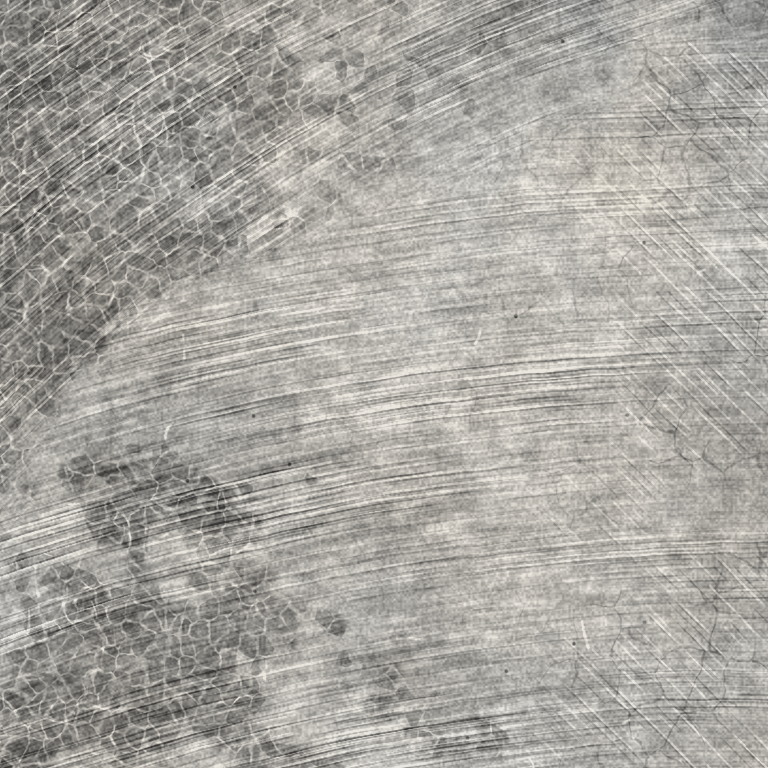
This texture is drawn by a WebGL 2 fragment shader. Its source:

```glsl
#version 300 es
precision highp float;
// Worn grey plaster: two curved sweeps of hairline scratches, chipped dark patches and thin cracks.
uniform vec2 u_resolution;
out vec4 fragColor;

float hash(vec2 p) {
    vec3 h = fract(vec3(p.xyx) * 0.1031);
    h += dot(h, h.yzx + 33.33);
    return fract((h.x + h.y) * h.z);
}

vec2 hash2(vec2 p) {
    return vec2(hash(p), hash(p + 57.3));
}

float noise(vec2 p) {
    vec2 i = floor(p), f = fract(p);
    f = f * f * (3.0 - 2.0 * f);
    return mix(mix(hash(i), hash(i + vec2(1, 0)), f.x),
               mix(hash(i + vec2(0, 1)), hash(i + vec2(1, 1)), f.x), f.y);
}

float fbm(vec2 p) {
    float sum = 0.0, amp = 0.53;
    for (int i = 0; i < 4; i++) {
        sum += amp * noise(p);
        p = mat2(1.6, 1.2, -1.2, 1.6) * p + 7.1;
        amp *= 0.5;
    }
    return sum;
}

// One row of noise, shifted at random so that line ends do not align
float rowNoise(float x, float row, float rows) {
    return noise(vec2(x + 50.0 * hash(vec2(row, rows)), row));
}

// Soft close streaks running along q.x
float streak(vec2 q, float rows, float freq) {
    float y = q.y * rows, row = floor(y);
    return mix(rowNoise(q.x * freq, row, rows), rowNoise(q.x * freq, row + 1.0, rows),
               smoothstep(0.0, 1.0, y - row)) - 0.5;
}

// Crisp hairlines, one per row and broken along q.x: x is the pale rim, y the dark groove
vec2 hairline(vec2 q, float rows, float freq) {
    float row = floor(q.y * rows);
    float d = (fract(q.y * rows) - mix(0.25, 0.75, hash(vec2(row, 3.7)))) / rows;
    float rim = smoothstep(0.45, 0.75, rowNoise(q.x * freq, row, rows));
    float groove = smoothstep(0.50, 0.75, rowNoise(q.x * freq + 0.4, row + 0.5, rows));
    return vec2(rim * (1.0 - smoothstep(0.0006, 0.0022, abs(d - 0.0018))),
                groove * (1.0 - smoothstep(0.0004, 0.0018, abs(d + 0.0008))));
}

// Cells: x is the gap between the two nearest centres (zero on a crack), y a random value per cell
vec2 cells(vec2 p) {
    vec2 base = floor(p);
    float near = 9.0, next = 9.0, id = 0.0;
    for (int y = -1; y <= 1; y++)
        for (int x = -1; x <= 1; x++) {
            vec2 c = base + vec2(x, y);
            float d = length(c + hash2(c) - p);
            next = min(next, max(near, d));
            if (d < near) { near = d; id = hash(c + 13.1); }
        }
    return vec2(next - near, id);
}

// Arc coordinates: length along the sweep, and radius
vec2 sweep(vec2 p, vec2 centre) {
    vec2 d = p - centre;
    return vec2(atan(d.x, d.y) * 2.5, length(d));
}

// Tone of the scratches, with separate strengths for pale rims and dark grooves
float scratches(vec2 q, vec2 strength) {
    float tone = 0.05 * streak(q, 70.0, 6.0) + 0.08 * streak(q, 140.0, 14.0) + 0.14 * streak(q, 250.0, 30.0);
    float cluster = mix(0.45, 1.2, smoothstep(0.3, 0.7, noise(q * vec2(4.0, 22.0))));
    vec2 lines = hairline(q, 46.0, 4.0) + 0.8 * hairline(q + 3.3, 83.0, 7.0)
               + 0.7 * hairline(q + 5.1, 127.0, 13.0) + 0.6 * hairline(q + 8.7, 160.0, 22.0);
    return tone + cluster * dot(min(lines, 1.2), strength * vec2(1, -1));
}

void main() {
    vec2 p = gl_FragCoord.xy / u_resolution.y;
    float edge = fbm(p * 8.0) - 0.5;
    vec2 bend = vec2(0.0, 0.006 * noise(p * 6.0) + 0.0015 * noise(p * 35.0));

    // Steep sweep above, flat sweep below
    vec2 steep = sweep(p, vec2(1.5, -1.1)) + bend;
    vec2 flatter = sweep(p, vec2(1.0, -2.7)) + bend;
    float above = smoothstep(2.05, 2.18, steep.y + 0.18 * edge);
    float right = smoothstep(0.55, 0.95, p.x + 0.3 * edge);

    // Dark worn patches
    float upper = above * (1.0 - smoothstep(0.10, 0.90, p.x + 0.5 * edge));
    float blob = length((p - vec2(0.17, 0.15)) * vec2(0.75, 1.25)) + 0.6 * edge;
    float dark = max(upper, 1.0 - smoothstep(0.18, 0.32, blob));
    float topPatch = smoothstep(0.75, 0.98, p.y + 0.3 * edge) * smoothstep(0.4, 0.7, p.x);

    float tone = 0.700 - 0.10 * dark - 0.09 * topPatch;
    tone += 0.16 * (fbm(p * 4.0 + 9.0) - 0.5);
    tone += 0.22 * (fbm(p * 42.0) - 0.5);
    tone += mix(scratches(flatter, vec2(0.15, 0.20)), scratches(steep, vec2(0.18, 0.11)), above) * mix(1.0, 0.6, right);
    tone += (noise(p * 360.0) - 0.5) * 0.17 + (noise(p * 210.0) - 0.5) * 0.08;

    // Dark chips parted by pale seams
    vec2 warped = p + 0.022 * vec2(fbm(p * 30.0), fbm(p * 30.0 + 40.0));
    vec2 plate = cells(warped * 20.0);
    vec2 chip = cells(warped * 44.0 + 5.0);
    float broken = smoothstep(0.35, 0.65, noise(p * 15.0 + 3.0));
    float flaky = smoothstep(0.2, 0.6, noise(p * 80.0));
    float worn = smoothstep(0.05, 0.25, dark - 0.75 * chip.y);
    tone -= 0.15 * worn * smoothstep(0.04, 0.22, chip.x) * mix(0.5, 1.0, flaky);
    tone += 0.07 * dark * flaky * (1.0 - smoothstep(0.02, 0.16, chip.x));
    float crack = 1.0 - smoothstep(0.01, 0.08, plate.x);
    tone += 0.15 * dark * broken * flaky * (1.0 - smoothstep(0.02, 0.11, plate.x));
    tone -= 0.13 * (1.0 - dark) * broken * mix(0.35, 1.0, right) * crack;

    // Diagonal hatching on the right
    vec2 diagonal = vec2(p.x - p.y, p.x + p.y) * 0.7 + 4.0;
    float hatched = right * smoothstep(0.4, 0.65, noise(p * 9.0));
    tone += hatched * dot(hairline(diagonal + bend, 95.0, 22.0), vec2(0.15, -0.13));

    // Short curled nicks, most of them crowded at the lower left
    vec2 curled = p + 0.014 * vec2(noise(p * 45.0), noise(p * 45.0 + 9.0)) - 0.007;
    for (int i = 0; i < 40; i++) {
        vec2 at = hash2(vec2(i, 11)) * (i < 26 ? vec2(0.22, 0.4) : vec2(1));
        float angle = 6.283 * hash(vec2(i, 23));
        vec2 dir = vec2(cos(angle), sin(angle)), d = curled - at;
        float reach = mix(0.004, 0.017, hash(vec2(i, 31)));
        float dist = length(d - dir * clamp(dot(d, dir), -reach, reach));
        tone += 0.19 * flaky * (1.0 - smoothstep(0.0005, 0.0025, dist));
    }

    // Sparse dark pits
    vec2 pitCell = floor(p * 14.0);
    float pit = length(fract(p * 14.0) - 0.2 - 0.6 * hash2(pitCell + 80.0));
    tone -= 0.3 * step(0.91, hash(pitCell + 19.0)) * (1.0 - smoothstep(0.015, 0.05, pit));

    // Warm pale stain and faint colour drift
    float stain = length((p - vec2(0.86, 0.95)) * vec2(1.0, 0.55)) + 0.15 * edge;
    float warm = 1.0 - smoothstep(0.03, 0.08, stain);
    tone = clamp(tone + 0.09 * warm, 0.22, 0.92);
    float drift = 0.4 * warm + fbm(p * 5.0 + 20.0) - 0.5 - 0.3 * topPatch;
    fragColor = vec4(tone * (vec3(1.0, 0.985, 0.952) + drift * vec3(0.03, 0.0, -0.04)), 1.0);
}
```
